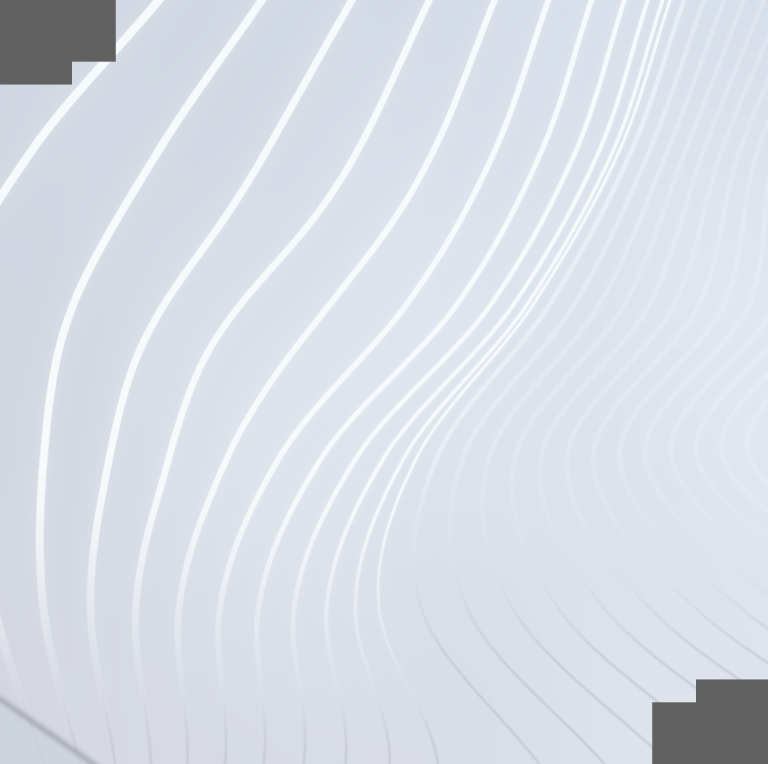
Give the GLSL for this background, as a WebGL 2 fragment shader.

```glsl
#version 300 es
precision highp float;
// Pale folded sheet: white contour lines converge on a diagonal fold and fan out again.
uniform vec2 u_resolution;
out vec4 outColor;

const int LEFT_LINES = 11;
const int RIGHT_LINES = 14;
const float LINE_CORE = 0.0016;
const float LINE_GROWTH = 0.00036;
const float SLOPE_STEP = 0.004;

const vec3 TOP_LEFT = vec3(0.805, 0.835, 0.878);
const vec3 TOP_RIGHT = vec3(0.835, 0.868, 0.914);
const vec3 LOW_LEFT = vec3(0.828, 0.838, 0.875);
const vec3 LOW_RIGHT = vec3(0.868, 0.886, 0.922);
const vec3 SHEEN = vec3(0.885, 0.908, 0.944);
const vec3 WHITE = vec3(0.965, 0.980, 0.988);
const vec3 INK = vec3(0.765, 0.785, 0.832);
const vec3 EDGE_GREY = vec3(0.66, 0.67, 0.70);
const vec3 CORNER_BLUE = vec3(0.79, 0.825, 0.865);
const vec3 BLOCK_GREY = vec3(0.38);

// Profile from top to bottom: fold x, left reach, left exponent, right spacing
const vec4 PROFILE[6] = vec4[6](
    vec4(0.875, 0.534, 2.35, 0.0260),
    vec4(0.807, 0.602, 2.55, 0.0235),
    vec4(0.695, 0.594, 2.56, 0.0325),
    vec4(0.548, 0.490, 1.92, 0.0340),
    vec4(0.514, 0.457, 1.36, 0.0600),
    vec4(0.651, 0.547, 0.83, 0.0850));

vec4 knot(int i) {
    if (i < 0) return 2.0 * PROFILE[0] - PROFILE[1];
    if (i > 5) return 2.0 * PROFILE[5] - PROFILE[4];
    return PROFILE[i];
}

// Catmull-Rom interpolation of the profile
vec4 profileAt(float t) {
    float s = t * 5.0;
    int i = int(clamp(floor(s), 0.0, 4.0));
    float f = s - float(i);
    vec4 a = knot(i - 1), b = knot(i), c = knot(i + 1), d = knot(i + 2);
    return b + 0.5 * f * (c - a + f * (2.0 * a - 5.0 * b + 4.0 * c - d
        + f * (3.0 * (b - c) + d - a)));
}

float bell(float x, float width) {
    return exp(-x * x / (width * width));
}

// Positive k lies left of the fold, the rest lies right of it
float lineX(float k, vec4 profile, float t) {
    if (k < 0.5) return profile.x + profile.w * (0.6 - k);
    float bulge = 0.05 * bell(t - 0.43, 0.13) * bell(k - 8.0, 1.4);
    return profile.x - profile.y * pow(k / 10.0, profile.z) - bulge;
}

vec3 sheetColor(vec2 p) {
    vec3 color = mix(mix(LOW_LEFT, LOW_RIGHT, p.x), mix(TOP_LEFT, TOP_RIGHT, p.x), p.y);
    float center = bell(length((p - vec2(0.46, 0.48)) * vec2(1.0, 0.9)), 0.32);
    float right = bell(length((p - vec2(0.98, 0.58)) * vec2(1.0, 0.8)), 0.27);
    color = mix(color, SHEEN, clamp(0.6 * center + 0.85 * right, 0.0, 1.0));
    float wave = sin(9.0 * p.x - 5.0 * p.y) + 0.5 * sin(17.0 * p.x + 7.0 * p.y);
    return color + 0.004 * wave;
}

// Stepped block in the lower left corner of its own frame
float steppedBlock(vec2 q, float aa) {
    vec2 d = min(max(q - vec2(0.150, 0.080), 0.0), 1.0);
    vec2 e = max(q - vec2(0.093, 0.110), 0.0);
    return 1.0 - smoothstep(0.0, aa, min(max(d.x, d.y), max(e.x, e.y)));
}

void main() {
    vec2 p = gl_FragCoord.xy / u_resolution;
    float aa = 1.0 / min(u_resolution.x, u_resolution.y);
    float t = 1.0 - p.y;
    vec4 here = profileAt(t);
    vec4 below = profileAt(t + SLOPE_STEP);
    vec3 color = sheetColor(p);

    // Contour lines with a soft halo, fading into thin ink at the bottom
    float light = 0.0, ink = 0.0;
    for (int i = -RIGHT_LINES; i <= LEFT_LINES; i++) {
        float k = float(i);
        bool isLeft = i > 0;
        float x = lineX(k, here, t);
        float slope = (lineX(k, below, t + SLOPE_STEP) - x) / SLOPE_STEP;
        float d = abs(p.x - x) * inversesqrt(1.0 + slope * slope);
        float halfWidth = isLeft ? LINE_CORE + LINE_GROWTH * k : 0.0030;
        float core = 1.0 - smoothstep(halfWidth - aa, halfWidth + 1.2 * aa, d);
        float halo = 0.22 * exp(-d / (2.5 * halfWidth));
        float nearFold = exp(-(x - here.x) / 0.03);
        float strength = isLeft ? 1.0 - smoothstep(0.60, 0.98, t)
            : (0.24 + 0.5 * nearFold) * (1.0 - smoothstep(0.55, 0.78, t));
        light = max(light, strength * max(core, halo));
        float thin = 1.0 - smoothstep(0.0, 0.0022 + aa, d);
        float inkFade = isLeft ? smoothstep(0.88, 1.0, t) : smoothstep(0.72, 0.9, t);
        ink = max(ink, 0.75 * thin * inkFade);
    }
    color = mix(color, INK, ink);
    color = mix(color, WHITE, light);

    // Dark sheet edge across the lower left corner
    float edge = (p.y - 0.085 + 0.70 * p.x) / 1.22;
    color = mix(color, CORNER_BLUE, 0.7 * (1.0 - smoothstep(-0.012, 0.0, edge)));
    color = mix(color, EDGE_GREY, 0.8 * bell(edge, 0.005));

    // Point-symmetric grey blocks in two opposite corners
    float blocks = max(steppedBlock(vec2(p.x, t), aa), steppedBlock(vec2(1.0 - p.x, p.y), aa));
    outColor = vec4(mix(color, BLOCK_GREY, blocks), 1.0);
}
```
